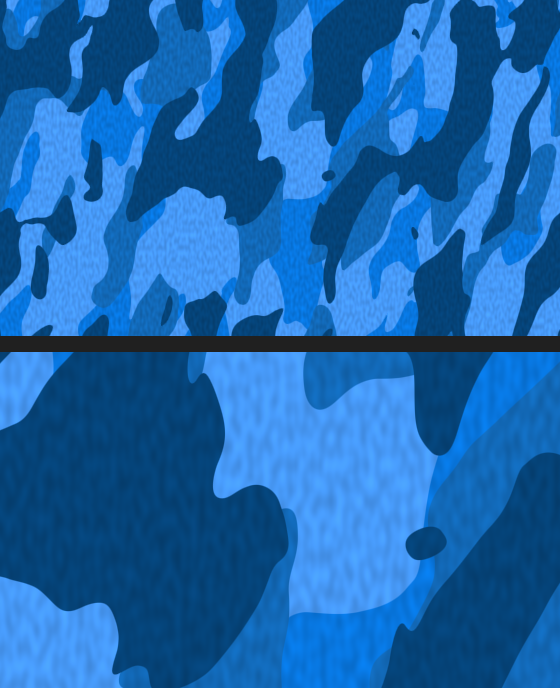
Top, the full canvas; bottom, a detail of the centre.
This pattern is drawn by a Shadertoy shader. Its source:

```glsl
#define BLOB_FREQ vec2(7.2, 2.7)    // blobs per canvas height, across and along
#define LEAN 0.30                   // sideways drift of the blobs per unit of height
#define WARP 0.050                  // waviness of the outlines
#define NAVY_LEVEL 0.108
#define MID_LEVEL 0.146
#define BRIGHT_LEVEL 0.108
#define WEAVE_FREQ vec2(125.0, 55.0)
#define WEAVE_DEPTH 0.17
#define EDGE 0.7                    // half width of the outlines, in samples

const vec3 LIGHT  = vec3(0.278, 0.600, 0.968);
const vec3 BRIGHT = vec3(0.030, 0.462, 0.872);
const vec3 MID    = vec3(0.070, 0.410, 0.718);
const vec3 NAVY   = vec3(0.020, 0.262, 0.470);

float hash(vec2 p) {
    return fract(sin(dot(p, vec2(127.1, 311.7))) * 43758.5453);
}

// Dot product of a random unit gradient with the offset from its cell corner
float corner(vec2 cell, vec2 offset) {
    float angle = 6.28318 * hash(cell);
    return dot(vec2(cos(angle), sin(angle)), offset);
}

float gradientNoise(vec2 p) {
    vec2 i = floor(p), f = fract(p);
    vec2 u = f * f * (3.0 - 2.0 * f);
    vec2 e = vec2(1.0, 0.0);
    float low  = mix(corner(i, f), corner(i + e.xy, f - e.xy), u.x);
    float high = mix(corner(i + e.yx, f - e.yx), corner(i + e.xx, f - e.xx), u.x);
    return mix(low, high, u.y);
}

// Leaning, stretched blobs with wavy outlines
float blobs(vec2 p, float seed) {
    vec2 shift = vec2(seed * 17.3, seed * 9.7);
    vec2 w = p * vec2(8.0, 7.0) + shift;
    p += WARP * vec2(gradientNoise(w), 2.0 * gradientNoise(w + 31.4));
    p.x -= LEAN * p.y;
    vec2 q = p * BLOB_FREQ + shift;
    return gradientNoise(q)
         + 0.42 * gradientNoise(q * vec2(1.8, 2.3) + 5.2)
         + 0.10 * gradientNoise(q * vec2(3.2, 4.6) + 11.8);
}

// Antialiased coverage of the area above a level
float cover(float value, float level) {
    float w = EDGE * max(fwidth(value), 0.0001);
    return smoothstep(-w, w, value - level);
}

void mainImage(out vec4 fragColor, in vec2 fragCoord) {
    vec2 p = fragCoord / iResolution.y;

    // Camouflage layers, lightest at the bottom
    vec3 color = LIGHT;
    color = mix(color, BRIGHT, cover(blobs(p, 1.0), BRIGHT_LEVEL));
    color = mix(color, MID, cover(blobs(p, 2.0), MID_LEVEL));
    color = mix(color, NAVY, cover(blobs(p, 3.0), NAVY_LEVEL));

    // Fine ribbed cloth
    color *= 1.0 + WEAVE_DEPTH * gradientNoise(p * WEAVE_FREQ);

    fragColor = vec4(color, 1.0);
}
```
